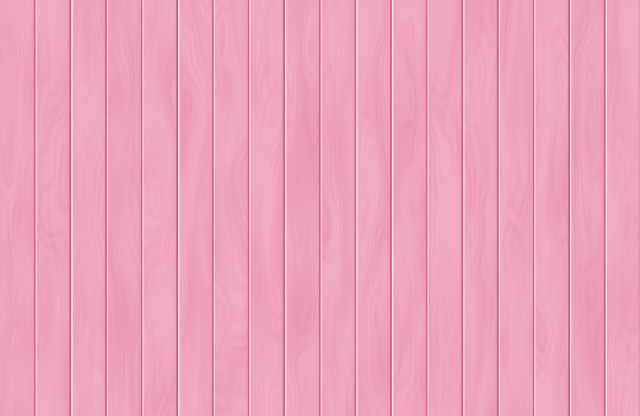
Give the GLSL for this texture, as a WebGL 1 fragment shader.

```glsl
precision highp float;
// Pink vertical wooden planks with soft flowing grain and bevelled seams.
uniform vec2 u_resolution;

vec2 randomGradient(vec2 cell) {
  float angle = 6.2832 * fract(sin(dot(cell, vec2(127.1, 311.7))) * 4375.85);
  return vec2(cos(angle), sin(angle));
}

float gradientNoise(vec2 p) {
  vec2 i = floor(p), f = p - i;
  vec2 u = f * f * f * (f * (f * 6.0 - 15.0) + 10.0);
  vec2 e = vec2(1.0, 0.0);
  float bottom = mix(dot(randomGradient(i), f),
                     dot(randomGradient(i + e), f - e), u.x);
  float top = mix(dot(randomGradient(i + e.yx), f - e.yx),
                  dot(randomGradient(i + 1.0), f - 1.0), u.x);
  return mix(bottom, top, u.y);
}

// Coverage of the strip between two edges, smoothed by the pixel size.
float strip(float x, float left, float right, float pixel) {
  float a = 0.6 * pixel;
  return smoothstep(left - a, left + a, x) - smoothstep(right - a, right + a, x);
}

// Grain darkness: growth rings bent by noise, broad stains and thin fibres.
float woodGrain(vec2 p, float seed) {
  vec2 q = p + vec2(17.3, 9.7) * seed;
  float bend = gradientNoise(q * vec2(1.3, 0.22))
             + 0.25 * gradientNoise(q * vec2(2.2, 0.7) + 40.0);
  float phase = 2.5 * p.x + 6.5 * bend;
  float rings = pow(0.5 + 0.5 * sin(6.2832 * phase), 2.0);
  float ringFade = smoothstep(-0.35, 0.35, gradientNoise(q * vec2(1.6, 0.35) + 80.0));
  float stain = gradientNoise(vec2(1.5 * q.x + 1.5 * bend, 0.3 * q.y) + 120.0);
  float fibre = gradientNoise(vec2(11.0 * q.x + 5.0 * bend, 0.45 * q.y));
  return 0.38 + 0.35 * (rings - 0.35) * ringFade + 0.85 * stain + 0.3 * fibre;
}

void main() {
  // One unit is one plank; almost eighteen span the canvas width.
  float planks = 17.965;
  float pixel = planks / u_resolution.x;
  vec2 p = gl_FragCoord.xy * pixel;
  float plank = floor(p.x);
  float x = p.x - plank;
  float seamX = x - step(0.5, x);
  float seam = floor(p.x + 0.5);

  // Plank face
  float grain = woodGrain(vec2(x, p.y), plank);
  float plankTone = 0.12 * sin(plank * 2.4 + 0.8);
  vec3 color = mix(vec3(0.945, 0.675, 0.757), vec3(0.918, 0.590, 0.702),
                   clamp(grain + plankTone, 0.0, 1.0));

  // Soft shade falling towards the right edge
  color = mix(color, vec3(0.88, 0.48, 0.61), 0.6 * exp(-22.0 * (1.0 - x)));

  // Dark groove and pale bevel, slightly uneven from seam to seam
  float wear = 0.5 + 0.5 * sin(seam * 4.1);
  float groove = strip(seamX, -0.040 - 0.012 * wear, 0.0, pixel);
  float bevel = strip(seamX, 0.0, 0.032 + 0.010 * wear, pixel);
  color = mix(color, vec3(0.84, 0.36, 0.52), groove);
  color = mix(color, vec3(0.99, 0.89, 0.92), bevel * (0.8 + 0.2 * wear) * step(0.5, seam));

  gl_FragColor = vec4(color, 1.0);
}
```
